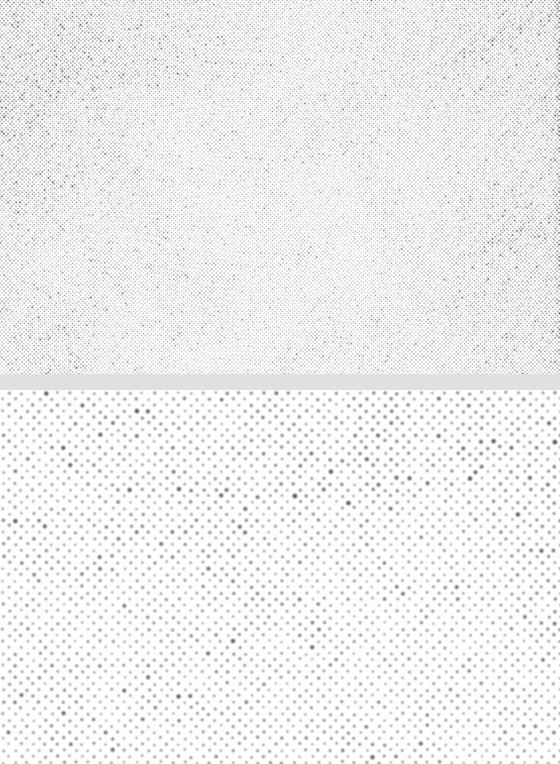
Top, the full canvas; bottom, a detail of the centre.
This texture is drawn by a WebGL 1 fragment shader. Its source:

```glsl
precision highp float;
// Worn halftone: a fine diagonal screen of uneven grey dots on white paper.
uniform vec2 u_resolution;

float hash(vec2 p) {
  return fract(sin(dot(p, vec2(127.1, 311.7))) * 43758.5453);
}

// Irregular blotches from layered, warped sines, about -1 to 1.
float blotches(vec2 p) {
  float sum = 0.0;
  float amp = 0.5;
  for (int i = 0; i < 4; i++) {
    p += 0.6 * sin(p.yx * 1.3 + 1.7);
    sum += amp * sin(p.x + 0.8) * sin(p.y * 1.1 + 2.1);
    p = mat2(1.5, 1.1, -1.1, 1.5) * p + 3.7;
    amp *= 0.8;
  }
  return sum;
}

// Ink level over the sheet: pale low centre, heavier sides and top left.
float inkLevel(vec2 p, float aspect) {
  float x = p.x / aspect;
  vec2 corner = p - vec2(0.2, 0.95);
  float level = 0.32 + 0.45 * pow(abs(x - 0.46), 1.5);
  level += 0.09 * exp(-8.0 * dot(corner, corner));
  level += 0.04 * smoothstep(0.3, 1.0, p.y);
  level += 0.2 * smoothstep(0.985, 1.0, x);
  return clamp(level + 0.075 * blotches(p * 8.0), 0.12, 0.8);
}

void main() {
  vec2 p = gl_FragCoord.xy / u_resolution.y;
  float aspect = u_resolution.x / u_resolution.y;

  // Screen turned by 45 degrees; cells are the unit of length.
  float cells = 131.0;
  mat2 turn = mat2(0.7071, 0.7071, -0.7071, 0.7071);
  vec2 q = turn * p * cells;
  vec2 home = floor(q);
  float blur = 0.12 + 0.8 * cells / u_resolution.y;

  float ink = 0.0;
  for (int j = -1; j <= 1; j++) {
    for (int i = -1; i <= 1; i++) {
      vec2 cell = home + vec2(float(i), float(j));
      vec2 jitter = vec2(hash(cell + 5.3), hash(cell + 9.1)) - 0.5;
      vec2 center = cell + 0.5 + 0.2 * jitter;

      // Most dots stay faint, a few are heavy.
      float level = inkLevel((center * turn) / cells, aspect);
      float weight = level * (0.55 + 0.75 * hash(cell));
      weight += 1.2 * level * pow(hash(cell + 17.7), 14.0);
      weight = min(weight, 1.0);

      float radius = mix(0.08, 0.28, weight);
      float tone = 0.2 + 0.58 * weight;
      float edge = length(q - center) - radius;
      ink += tone * (1.0 - smoothstep(-blur, blur, edge));
    }
  }

  vec3 paper = vec3(0.995);
  vec3 black = vec3(0.07);
  gl_FragColor = vec4(mix(paper, black, min(ink, 1.0)), 1.0);
}
```
